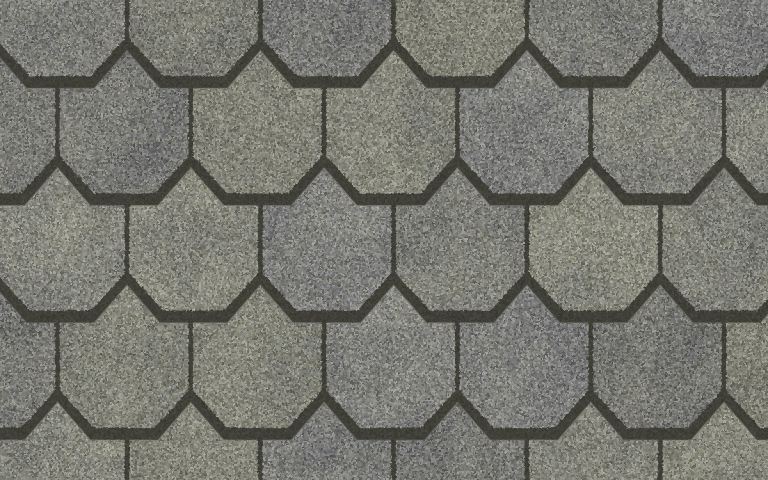
Write a Shadertoy shader that draws this texture.

```glsl
// Layout, in canvas heights
const vec2 TILE = vec2(0.2777, 0.2443);
const float FIRST_BUTT = 0.1833;        // depth of the first lower edge
const float EVEN_SEAM = 0.2646;
const float ODD_SEAM = 0.1198;
const float SEAM_WIDTH = 0.0100;
const float BAND_HEIGHT = 0.0250;
const vec2 OUTER_CUT = vec2(0.079, 1.15); // peak height, slope
const vec2 INNER_CUT = vec2(0.083, 1.10);

// Colours and wear
const vec3 COOL_STONE = vec3(0.475, 0.477, 0.473);
const vec3 WARM_STONE = vec3(0.515, 0.517, 0.468);
const vec3 SHADOW = vec3(0.252, 0.252, 0.222);
const float GRAIN_DENSITY = 270.0;
const float GRAIN_CONTRAST = 0.165;
const float TILE_CONTRAST = 0.045;
const float MOTTLE_CONTRAST = 0.016;
const float EDGE_WEAR = 0.0016;

float hash(vec2 p) {
    vec3 q = fract(vec3(p.xyx) * vec3(0.1031, 0.1030, 0.0973));
    q += dot(q, q.yzx + 33.33);
    return fract((q.x + q.y) * q.z);
}

// Cellular granules: x is brightness, y is warmth, both centred on zero
vec2 granules(vec2 p) {
    vec2 cell = floor(p), nearest = cell;
    float best = 9.0;
    for (int j = -1; j <= 1; j++)
    for (int i = -1; i <= 1; i++) {
        vec2 id = cell + vec2(i, j);
        vec2 offset = id + vec2(hash(id), hash(id + 71.3)) - p;
        float d = dot(offset, offset);
        if (d < best) { best = d; nearest = id; }
    }
    float shade = hash(nearest + 19.7) + hash(nearest + 43.1) - 1.0;
    return vec2(shade, hash(nearest + 97.9) - 0.5);
}

// Soft blotches from layered sines
float mottle(vec2 p) {
    float sum = 0.0, amplitude = 1.0;
    for (int i = 0; i < 4; i++) {
        p = mat2(0.8, 0.6, -0.6, 0.8) * p * 1.7 + 2.3;
        sum += amplitude * sin(p.x + 1.5 * sin(p.y)) * sin(p.y + sin(p.x * 0.7));
        amplitude *= 0.7;
    }
    return sum;
}

float seamOrigin(float row) {
    return mod(row, 2.0) < 0.5 ? EVEN_SEAM : ODD_SEAM;
}

float seamDistance(float x, float row) {
    float t = (x - seamOrigin(row)) / TILE.x;
    return abs(t - round(t)) * TILE.x;
}

// Positive inside a tile whose lower corners are cut off
float cutDistance(float seam, float height, vec2 cut) {
    float slant = (height - cut.x + cut.y * seam) / length(vec2(1.0, cut.y));
    return min(height, slant);
}

float buttDepth(float row) {
    return FIRST_BUTT + row * TILE.y;
}

// One course: stone faces, vertical seams and the dark lower band
vec3 course(vec2 p, float row, vec2 grain, float blotch, float aa) {
    float seam = seamDistance(p.x, row);
    vec2 id = vec2(floor((p.x - seamOrigin(row)) / TILE.x), row) + 11.0;
    float warmth = hash(id * 3.7);
    float tone = hash(id * 5.3 + 8.0) - 0.5;

    vec3 stone = mix(COOL_STONE, WARM_STONE, clamp(warmth + 0.2 * blotch, 0.0, 1.0));
    stone += TILE_CONTRAST * tone + MOTTLE_CONTRAST * blotch;
    stone += GRAIN_CONTRAST * grain.x + grain.y * vec3(0.02, 0.015, -0.03);
    vec3 dark = SHADOW + 0.25 * GRAIN_CONTRAST * grain.x;

    float band = cutDistance(seam, buttDepth(row) - BAND_HEIGHT - p.y, INNER_CUT);
    float face = min(band, seam - 0.5 * SEAM_WIDTH) + EDGE_WEAR * grain.x;
    return mix(dark, stone, smoothstep(-aa, aa, face));
}

void mainImage(out vec4 fragColor, in vec2 fragCoord) {
    vec2 p = fragCoord / iResolution.y;
    p.y = 1.0 - p.y;
    float aa = 0.8 / iResolution.y;

    vec2 grain = granules(p * GRAIN_DENSITY);
    float blotch = mottle(p * 7.0);

    // Each course overlaps the one below it
    float row = ceil((p.y - FIRST_BUTT) / TILE.y - 0.05);
    float outer = cutDistance(seamDistance(p.x, row), buttDepth(row) - p.y, OUTER_CUT);
    outer += EDGE_WEAR * grain.x;
    vec3 front = course(p, row, grain, blotch, aa);
    vec3 back = course(p, row + 1.0, grain, blotch, aa);
    fragColor = vec4(mix(back, front, smoothstep(-aa, aa, outer)), 1.0);
}
```
